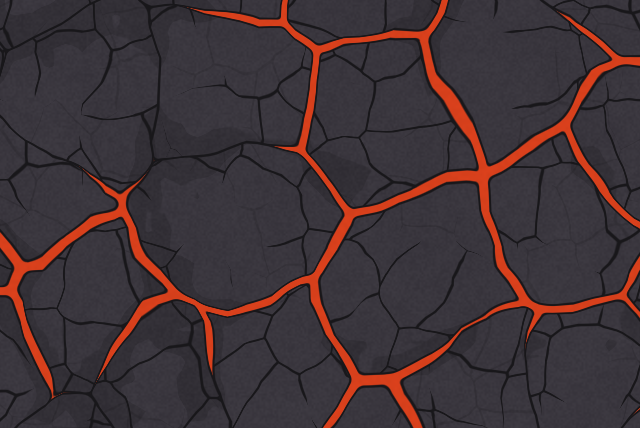
Give the GLSL for this texture, as a Shadertoy shader.

```glsl
// Cracked volcanic rock with glowing lava veins in a flat, inked style.
// Warped Voronoi borders form the veins; every plate gets its own finer
// Voronoi cracks, and noise makes the lines kink, swell, taper and vanish.

vec2 hash2(vec2 p) {
    vec3 q = fract(p.xyx * vec3(0.1031, 0.1030, 0.0973));
    q += dot(q, q.yzx + 33.33);
    return fract((q.xx + q.yz) * q.zy);
}

// Linear value noise: its creases give the lines their angular kinks
float noise(vec2 p) {
    vec2 i = floor(p), f = fract(p);
    vec2 e = vec2(0.0, 1.0);
    return mix(mix(hash2(i).x, hash2(i + e.yx).x, f.x),
               mix(hash2(i + e.xy).x, hash2(i + e.yy).x, f.x), f.y);
}

vec2 warp(vec2 p, float frequency, float amount) {
    vec2 q = mat2(0.8, 0.6, -0.6, 0.8) * p * frequency;
    return p + amount * (vec2(noise(q + 17.3), noise(q + 71.9)) - 0.5);
}

float smoothMin(float a, float b, float k) {
    float h = max(k - abs(a - b), 0.0) / k;
    return min(a, b) - h * h * k * 0.25;
}

vec2 site(vec2 cell) {
    return cell + 0.11 + 0.78 * hash2(cell);
}

// x: distance to the nearest cell border, yz: id of the cell
vec3 voronoi(vec2 p, float cellSize, float rounding) {
    p /= cellSize;
    vec2 cell = floor(p), nearest = vec2(0.0), id = vec2(0.0);
    float best = 8.0;
    for (int y = -1; y <= 1; y++)
    for (int x = -1; x <= 1; x++) {
        vec2 c = cell + vec2(x, y);
        vec2 r = site(c) - p;
        if (dot(r, r) < best) {
            best = dot(r, r);
            nearest = r;
            id = c;
        }
    }
    float border = 8.0;
    for (int y = -2; y <= 2; y++)
    for (int x = -2; x <= 2; x++) {
        vec2 r = site(id + vec2(x, y)) - p;
        vec2 across = r - nearest;
        if (dot(across, across) > 1e-5)
            border = smoothMin(border, dot(0.5 * (r + nearest), normalize(across)), rounding);
    }
    return vec3(border * cellSize, id);
}

// Antialiased coverage of a line with the given half width
float line(float dist, float halfWidth, float blur) {
    return 1.0 - smoothstep(-blur, blur, dist - halfWidth);
}

void mainImage(out vec4 fragColor, in vec2 fragCoord) {
    vec2 p = fragCoord / iResolution.y;
    float blur = 0.7 / iResolution.y;

    // Large plates, on a tilted grid so that veins favour the diagonal
    vec2 tilted = mat2(0.86, -0.51, 0.51, 0.86) * p + vec2(5.2, 8.4);
    tilted = warp(warp(tilted, 5.0, 0.08), 14.0, 0.024);
    vec3 plate = voronoi(tilted, 0.335, 0.03);

    // Fine cracks, shifted per plate so that they stop at the veins
    vec2 local = p + 9.0 * hash2(plate.yz + 3.0) + 4.0;
    vec2 bent = warp(warp(local, 8.0, 0.06), 23.0, 0.018);
    float crack = voronoi(bent, 0.165, 0.012).x;
    float faint = voronoi(bent + 31.7, 0.13, 0.012).x;

    // Rock with soft mottling and grain
    vec3 rock = vec3(0.226, 0.213, 0.243);
    rock += 0.010 * (noise(p * 9.0) - 0.5) + 0.010 * (noise(p * 40.0) - 0.5);
    rock += 0.030 * (noise(p * 230.0) - 0.5);

    // Hard edged shade in the corners along the veins
    float reach = 0.075 * smoothstep(0.45, 0.75, noise(p * 5.0 + 12.0));
    reach *= 0.5 + noise(p * 26.0);
    rock *= 1.0 - 0.13 * line(plate.x, reach - 0.004, 1.5 * blur);

    // Hairlines barely darker than the rock
    float faintShow = smoothstep(0.42, 0.60, noise(local * 6.0 + 50.0));
    rock *= 1.0 - 0.11 * line(faint, mix(-0.004, 0.0025, faintShow), blur);

    // Inked cracks and vein outlines
    vec3 ink = vec3(0.095, 0.090, 0.102);
    float crackShow = smoothstep(0.26, 0.46, noise(local * 6.0));
    vec3 color = mix(rock, ink, line(crack, mix(-0.004, 0.0027, crackShow), blur));

    float heat = smoothstep(0.22, 0.44, noise(p * 3.2 + 23.0));
    float veinWidth = mix(-0.004, 0.0091, heat) * (0.8 + 0.4 * noise(p * 9.0));
    color = mix(color, ink, line(plate.x, max(veinWidth + 0.0048, 0.0028), blur));

    // Lava fill
    vec3 lava = vec3(0.845, 0.250, 0.108) * (0.98 + 0.04 * noise(p * 120.0));
    color = mix(color, lava, line(plate.x, veinWidth, blur));

    fragColor = vec4(color, 1.0);
}
```
